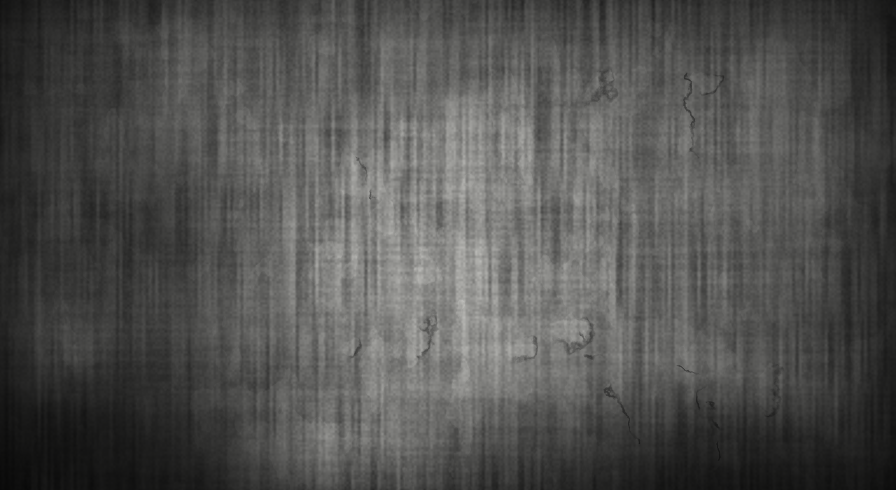
Reproduce this texture procedurally as a WebGL 2 fragment shader.

```glsl
#version 300 es
precision highp float;

uniform vec2 u_resolution;
out vec4 outColor;

const vec3 WARM_GREY = vec3(1.005, 1.004, 0.985);

// Crack segments: start and end in canvas fractions
const vec4 CRACKS[6] = vec4[6](
    vec4(0.645, 0.34, 0.680, 0.22), vec4(0.680, 0.22, 0.715, 0.10),
    vec4(0.755, 0.25, 0.785, 0.22), vec4(0.785, 0.22, 0.800, 0.06),
    vec4(0.765, 0.84, 0.775, 0.69), vec4(0.395, 0.68, 0.415, 0.60));

// Chipped plaster: centre and radii in canvas fractions
const vec4 CHIPS[7] = vec4[7](
    vec4(0.396, 0.300, 0.010, 0.024), vec4(0.468, 0.320, 0.013, 0.050),
    vec4(0.580, 0.290, 0.014, 0.026), vec4(0.635, 0.325, 0.022, 0.030),
    vec4(0.855, 0.205, 0.014, 0.045), vec4(0.662, 0.820, 0.016, 0.035),
    vec4(0.785, 0.830, 0.016, 0.018));

float hash(vec2 p) {
    vec3 q = fract(p.xyx * vec3(0.1031, 0.1030, 0.0973));
    q += dot(q, q.yzx + 33.33);
    return fract((q.x + q.y) * q.z);
}

float noise(vec2 p) {
    vec2 cell = floor(p), f = fract(p);
    f = f * f * (3.0 - 2.0 * f);
    float low = mix(hash(cell), hash(cell + vec2(1, 0)), f.x);
    float high = mix(hash(cell + vec2(0, 1)), hash(cell + vec2(1, 1)), f.x);
    return mix(low, high, f.y);
}

float fbm(vec2 p) {
    float sum = 0.0, weight = 0.5;
    for (int i = 0; i < 5; i++) {
        sum += weight * noise(p);
        p = mat2(1.6, 1.2, -1.2, 1.6) * p + 17.3;
        weight *= 0.5;
    }
    return sum;
}

float glow(vec2 uv, vec2 centre, vec2 radius) {
    vec2 d = (uv - centre) / radius;
    return exp(-dot(d, d));
}

float segmentDistance(vec2 p, vec2 a, vec2 b) {
    vec2 ap = p - a, ab = b - a;
    return length(ap - ab * clamp(dot(ap, ab) / dot(ab, ab), 0.0, 1.0));
}

// Broad pools of light and shade
float lighting(vec2 uv) {
    float light = 0.115;
    light += 0.31 * glow(uv, vec2(0.52, 0.62), vec2(0.42, 0.60));
    light += 0.19 * glow(uv, vec2(0.48, 0.38), vec2(0.21, 0.32));
    light += 0.19 * glow(uv, vec2(0.40, 0.06), vec2(0.11, 0.16));
    light += 0.07 * glow(uv, vec2(0.82, 0.62), vec2(0.18, 0.40));
    light += 0.06 * glow(uv, vec2(0.22, 0.82), vec2(0.16, 0.20));
    light += 0.07 * glow(uv, vec2(0.07, 0.32), vec2(0.06, 0.10));
    light += 0.07 * glow(uv, vec2(0.84, 0.23), vec2(0.10, 0.08));
    light -= 0.08 * glow(uv, vec2(0.19, 0.56), vec2(0.08, 0.18));
    light -= 0.09 * glow(uv, vec2(0.15, 0.08), vec2(0.18, 0.16));
    light -= 0.09 * glow(uv, vec2(0.75, 0.04), vec2(0.22, 0.15));
    vec2 edge = smoothstep(vec2(-0.14, -0.16), vec2(0.10, 0.12), min(uv, 1.0 - uv));
    return max(light, 0.06) * edge.x * mix(edge.y, 1.0, 0.45);
}

// Fine vertical brushing crossed by faint horizontal bands
float brushing(vec2 p) {
    float streaks = 0.34 * (noise(p * vec2(150.0, 7.0)) - 0.5);
    streaks += 0.20 * (noise(p * vec2(75.0, 4.0) + 9.0) - 0.5);
    streaks += 0.10 * (noise(p * vec2(23.0, 2.0) + 31.0) - 0.5);
    streaks *= 0.6 + 0.8 * noise(p * vec2(7.0, 5.0) + 90.0);
    float bands = 0.09 * (noise(p * vec2(2.2, 28.0) + 5.0) - 0.5);
    bands += 0.10 * (noise(p * vec2(6.0, 120.0) + 71.0) - 0.5);
    return streaks + bands;
}

// Flaked coat with a crisp, broken edge
float flakes(vec2 p, float level, float strength) {
    float coat = fbm(p);
    float raised = smoothstep(level, level + 0.03, coat);
    float rim = smoothstep(0.02, 0.0, abs(coat - level));
    return strength * (raised - 0.4 + 0.3 * rim * noise(p * 4.0));
}

// Thin cracks that fade in and out along their length
float crackShade(vec2 p, float aspect) {
    vec2 scale = vec2(aspect, 1.0);
    vec2 bent = p + 0.06 * (vec2(fbm(p * 26.0), fbm(p * 26.0 + 40.0)) - 0.48);
    float shade = 0.0;
    for (int i = 0; i < 6; i++) {
        float d = segmentDistance(bent, CRACKS[i].xy * scale, CRACKS[i].zw * scale);
        shade = max(shade, smoothstep(0.0045, 0.0005, d));
    }
    return shade * smoothstep(0.2, 0.7, noise(p * 45.0));
}

// Pale chips with a dark lower rim
float chipRelief(vec2 uv, vec2 p) {
    vec2 rough = vec2(fbm(p * 36.0 + 8.0), fbm(p * 36.0 + 60.0)) - 0.48;
    float relief = 0.0;
    for (int i = 0; i < 7; i++) {
        vec2 d = (uv - CHIPS[i].xy) / CHIPS[i].zw + 2.2 * rough;
        float r = length(d);
        float rim = smoothstep(0.32, 0.0, abs(r - 1.0));
        relief += 0.08 * smoothstep(1.1, 0.8, r);
        relief -= 0.27 * rim * smoothstep(-0.3, 0.8, d.x - 0.5 * d.y);
    }
    return relief;
}

void main() {
    vec2 uv = gl_FragCoord.xy / u_resolution;
    float aspect = u_resolution.x / u_resolution.y;
    vec2 p = vec2(uv.x * aspect, uv.y);

    float surface = 1.02 + brushing(p) + chipRelief(uv, p);
    surface += flakes(p * vec2(6.5, 5.0) + 3.7, 0.53, 0.09);
    surface += flakes(p * vec2(17.0, 11.0) + 25.0, 0.60, 0.10);
    surface += 0.34 * (fbm(p * vec2(4.5, 3.6) + 12.0) - 0.48);
    surface += 0.15 * (noise(p * 210.0) - 0.5);
    surface *= 1.0 - 0.4 * crackShade(p, aspect);

    float grey = lighting(uv) * surface;
    outColor = vec4(clamp(grey * WARM_GREY, 0.0, 1.0), 1.0);
}
```
